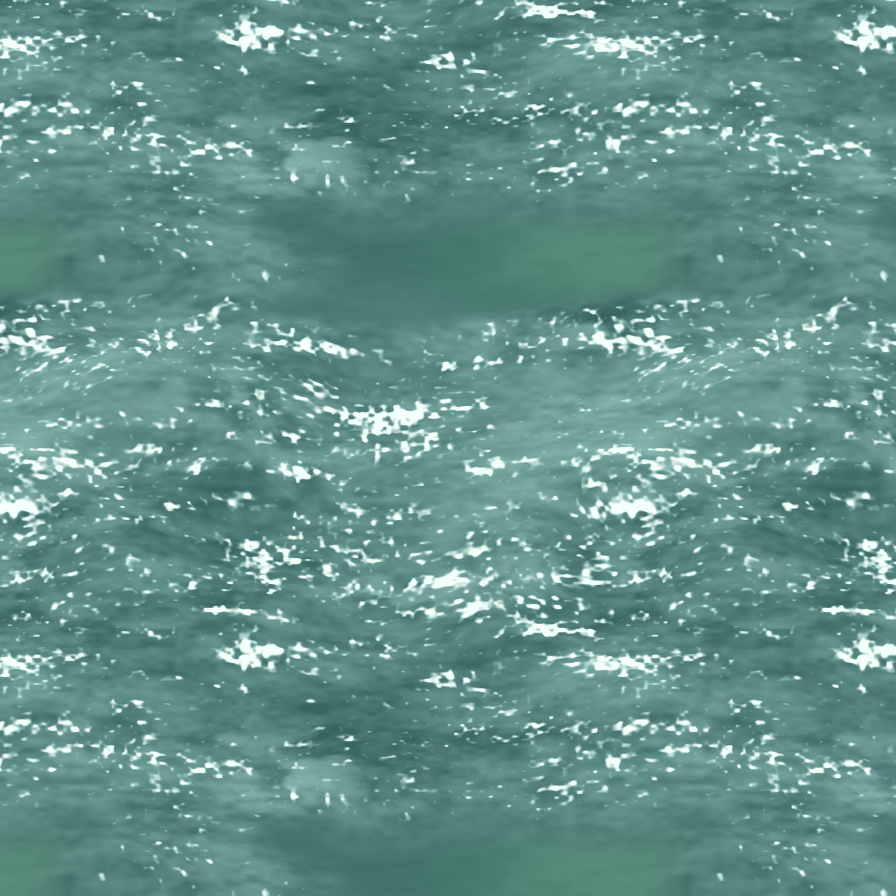
A WebGL 1 fragment shader for this texture:

```glsl
precision highp float;
// Choppy teal water with streaked foam, glints and a calm swell, in a seamless repeat.

uniform vec2 u_resolution;

const float REPEATS = 1.449;              // tiles across and down the canvas
const float TAU = 6.28319;
const float CLUMPS = 18.0;                // small scattered foam clumps per tile
const float FOAM_LEVEL = 0.69;            // higher means fewer flecks
const float FOAM_GAIN = 0.20;             // how far dense areas lower that level
const float FOAM_EDGE = 0.11;             // softness of each fleck
const float RIPPLE = 0.60;                // contrast of the fine ripples

const vec3 DEEP = vec3(0.22, 0.39, 0.38);
const vec3 LIGHT = vec3(0.46, 0.65, 0.62);
const vec3 SWELL = vec3(0.28, 0.47, 0.44);
const vec3 SWELL_GREEN = vec3(0.33, 0.53, 0.46);
const vec3 MIST = vec3(0.56, 0.73, 0.71);
const vec3 SPRAY = vec3(0.66, 0.83, 0.81);
const vec3 FOAM = vec3(0.95, 1.0, 0.98);

float hash(vec2 p) {
  vec3 h = fract(vec3(p.xyx) * 0.1031);
  h += dot(h, h.yzx + 33.33);
  return fract((h.x + h.y) * h.z);
}

// Value noise with a whole number of cells per tile, so it wraps.
float noise(vec2 p, vec2 cells) {
  p *= cells;
  vec2 i = floor(p);
  vec2 f = p - i;
  f = f * f * (3.0 - 2.0 * f);
  vec2 salt = cells * 1.7;
  vec2 a = mod(i, cells) + salt;
  vec2 b = mod(i + 1.0, cells) + salt;
  return mix(mix(hash(a), hash(vec2(b.x, a.y)), f.x),
             mix(hash(vec2(a.x, b.y)), hash(b), f.x), f.y);
}

float fbm(vec2 p, vec2 cells) {
  float sum = 0.0;
  float amp = 0.54;
  for (int i = 0; i < 4; i++) {
    sum += amp * noise(p, cells);
    cells *= 2.0;
    amp *= 0.5;
  }
  return sum;
}

// Soft elliptical region that wraps around the tile.
float region(vec2 p, vec2 center, vec2 radius) {
  vec2 d = (fract(p - center + 0.5) - 0.5) / radius;
  return exp(-dot(d, d));
}

void main() {
  vec2 uv = gl_FragCoord.xy / u_resolution;
  vec2 tile = fract(vec2(uv.x, 1.0 - uv.y) * REPEATS);

  // Bend the surface so streaks rise and dip; broad areas bend less.
  vec2 bend = vec2(noise(tile, vec2(9.0, 14.0)), noise(tile, vec2(5.0, 8.0))) - 0.5;
  vec2 p = tile + bend * vec2(0.03, 0.035);
  p.y += 0.010 * sin(TAU * (tile.x + 0.1));
  vec2 area = mix(tile, p, 0.4);

  // Calm swell, closed below by a curved crest.
  float crest = 0.505 + 0.025 * cos(TAU * (tile.x - 0.65)) + 0.012 * bend.y;
  float across = abs(fract(tile.x - 0.80 + 0.5) - 0.5);
  float calm = smoothstep(0.29, 0.39, tile.y + bend.y * 0.08)
             * (1.0 - smoothstep(crest - 0.02, crest + 0.01, tile.y))
             * (1.0 - smoothstep(0.26, 0.42, across + bend.x * 0.12));
  float crestFoam = smoothstep(-0.01, 0.015, tile.y - crest)
                  * (1.0 - smoothstep(0.02, 0.09, tile.y - crest));

  // Foam density: broad patches, then scattered clumps.
  float density = 1.15 * region(area, vec2(0.61, 0.70), vec2(0.13, 0.05));
  density += 0.75 * region(area, vec2(0.00, 0.755), vec2(0.20, 0.05));
  density += 0.70 * region(area, vec2(0.99, 0.54), vec2(0.14, 0.035));
  density += 1.30 * region(area, vec2(0.415, 0.067), vec2(0.045, 0.025));
  density += 0.65 * region(area, vec2(0.67, 0.92), vec2(0.25, 0.05));
  density += 0.45 * region(area, vec2(0.05, 0.88), vec2(0.22, 0.09));
  density += 0.35 * region(area, vec2(0.08, 0.15), vec2(0.32, 0.13));
  density += 0.60 * region(area, vec2(0.95, 0.02), vec2(0.10, 0.02)) + 0.4 * crestFoam;
  for (float k = 0.0; k < CLUMPS; k++) {
    vec2 center = vec2(hash(vec2(k, 3.7)), hash(vec2(k, 9.2)));
    vec2 radius = vec2(0.03 + 0.05 * hash(vec2(k, 5.1)), 0.012);
    density += 0.6 * region(area, center, radius);
  }
  density += 0.9 * (fbm(p, vec2(6.0, 17.0)) - 0.5);
  density = clamp(density, -0.3, 1.15) * (1.0 - calm);

  // Water shade: long swells, fine ripples and broad light and dark areas.
  float ripple = 0.55 * noise(p, vec2(24.0, 88.0)) + 0.45 * noise(p, vec2(66.0, 140.0)) - 0.5;
  float shade = 0.43 + 0.95 * (fbm(p, vec2(4.0, 15.0)) - 0.5) + RIPPLE * ripple;
  shade += 0.30 * region(area, vec2(0.00, 0.72), vec2(0.27, 0.15));
  shade += 0.16 * region(area, vec2(0.15, 0.20), vec2(0.25, 0.12));
  shade -= 0.30 * region(area, vec2(0.38, 0.84), vec2(0.11, 0.18));
  shade -= 0.26 * region(area, vec2(0.64, 0.19), vec2(0.18, 0.12));
  vec3 color = mix(DEEP, LIGHT, clamp(shade, 0.0, 1.15));
  float green = region(area, vec2(0.03, 0.42), vec2(0.26, 0.09));
  vec3 swell = mix(SWELL, SWELL_GREEN, green) + 0.08 * (fbm(p, vec2(3.0, 14.0)) - 0.5);
  color = mix(color, swell + 0.02 * ripple, calm * 0.95);

  // Drifting mist in and around the foam.
  float haze = 0.15 + 0.5 * density + 0.6 * region(area, vec2(0.36, 0.65), vec2(0.11, 0.05))
             + 0.5 * region(area, vec2(0.48, 0.27), vec2(0.10, 0.06));
  haze *= smoothstep(0.35, 0.70, fbm(p, vec2(18.0, 42.0)));
  color = mix(color, MIST, clamp(haze, 0.0, 0.8) * (1.0 - calm));

  // Bright flecks strung along horizontal streaks.
  float streak = 0.6 * noise(p, vec2(8.0, 46.0)) + 0.4 * noise(p, vec2(21.0, 75.0));
  float fleck = 0.65 * noise(p, vec2(80.0, 132.0)) + 0.35 * noise(p, vec2(139.0, 187.0));
  float glint = mix(streak, fleck, 0.58) - FOAM_LEVEL + FOAM_GAIN * density - 0.35 * calm;
  color = mix(color, SPRAY, 0.65 * smoothstep(-0.07, 0.05, glint));
  color = mix(color, FOAM, smoothstep(0.0, FOAM_EDGE, glint));
  gl_FragColor = vec4(color, 1.0);
}
```
